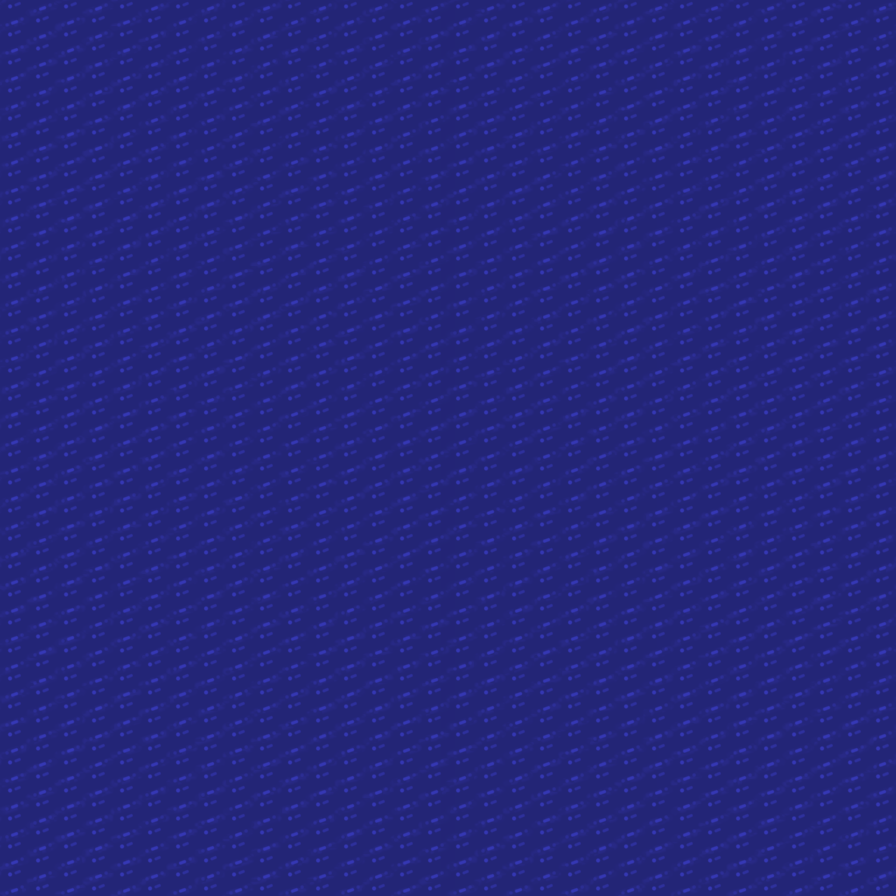
Give the GLSL for this texture, as a WebGL 1 fragment shader.

```glsl
precision highp float;
// Dark blue twill cloth: 32 by 32 repeats of a short thread glint, with a
// bead and a smaller glint half a repeat below; each column sits half a
// repeat higher than the last. Faint flecks and a broken sheen lie between.
uniform vec2 u_resolution;

const float REPEATS = 32.0;

float hash(vec2 p) {
  p = fract(p * vec2(0.1031, 0.1137));
  p += dot(p, p.yx + 33.33);
  return fract((p.x + p.y) * p.x * 47.3);
}

// Value noise that repeats after the given whole number of cells.
float wrapNoise(vec2 p, vec2 period) {
  vec2 i = floor(p);
  vec2 f = fract(p);
  f = f * f * (3.0 - 2.0 * f);
  vec2 a = mod(i, period);
  vec2 b = mod(i + 1.0, period);
  return mix(mix(hash(a), hash(vec2(b.x, a.y)), f.x),
             mix(hash(vec2(a.x, b.y)), hash(b), f.x), f.y);
}

// Offset from a part of the motif, repeating once per unit of height.
vec2 offsetFrom(vec2 p, vec2 part) {
  vec2 d = p - part;
  return vec2(d.x, fract(d.y + 0.5) - 0.5);
}

// Distance to a stroke centred on the origin.
float strokeDistance(vec2 p, vec2 halfStroke) {
  float t = dot(p, halfStroke) / dot(halfStroke, halfStroke);
  return length(p - halfStroke * clamp(t, -1.0, 1.0));
}

// Spot or stroke with an edge about one pixel wide.
float mark(float dist, float radius, float pixel) {
  float soft = max(0.035, 0.6 * pixel);
  return 1.0 - smoothstep(radius - soft, radius + soft, dist);
}

void main() {
  vec2 uv = gl_FragCoord.xy / u_resolution;
  vec2 p = uv * REPEATS;
  float pixel = REPEATS / min(u_resolution.x, u_resolution.y);
  float glint = 0.0;
  float haze = 0.0;

  // Marks of this column and its two neighbours.
  for (int k = -1; k <= 1; k++) {
    float column = floor(p.x) + float(k);
    vec2 q = vec2(p.x - column - 0.5, p.y - 0.5 * column - 0.2);

    float dash = strokeDistance(offsetFrom(q, vec2(0.02, 0.0)), vec2(0.07, 0.025));
    float bead = length(offsetFrom(q, vec2(-0.14, -0.43)));
    float smallDash = strokeDistance(offsetFrom(q, vec2(0.13, -0.35)), vec2(0.06, 0.025));
    float fleck = length(offsetFrom(q, vec2(-0.25, -0.09)));
    fleck = min(fleck, length(offsetFrom(q, vec2(0.29, 0.12))));
    glint = max(glint, 0.95 * mark(dash, 0.055, pixel));
    glint = max(glint, 0.95 * mark(bead, 0.07, pixel));
    glint = max(glint, 0.60 * mark(smallDash, 0.05, pixel));
    glint = max(glint, 0.40 * mark(fleck, 0.06, pixel));

    // Flat sheen trailing along the thread.
    float trail = strokeDistance(offsetFrom(q, vec2(0.0, -0.04)), vec2(0.42, 0.14));
    haze = max(haze, 1.0 - smoothstep(0.05, 0.20, trail));
  }

  // Fine grain that breaks the sheen into flecks.
  vec2 grainCells = REPEATS * vec2(7.0, 9.0);
  float grain = wrapNoise(uv * grainCells, grainCells);
  float sheen = haze * (0.20 + 0.55 * smoothstep(0.35, 0.8, grain));

  // Broad, barely visible unevenness of the dye.
  float dye = cos(6.2831853 * uv.x);

  vec3 cloth = vec3(0.137, 0.144, 0.465);
  vec3 thread = vec3(0.162, 0.166, 0.540);
  vec3 shine = vec3(0.210, 0.220, 0.715);
  vec3 color = mix(cloth, thread, sheen);
  color = mix(color, shine, glint);
  color *= 1.0 + 0.006 * dye;
  gl_FragColor = vec4(color, 1.0);
}
```
